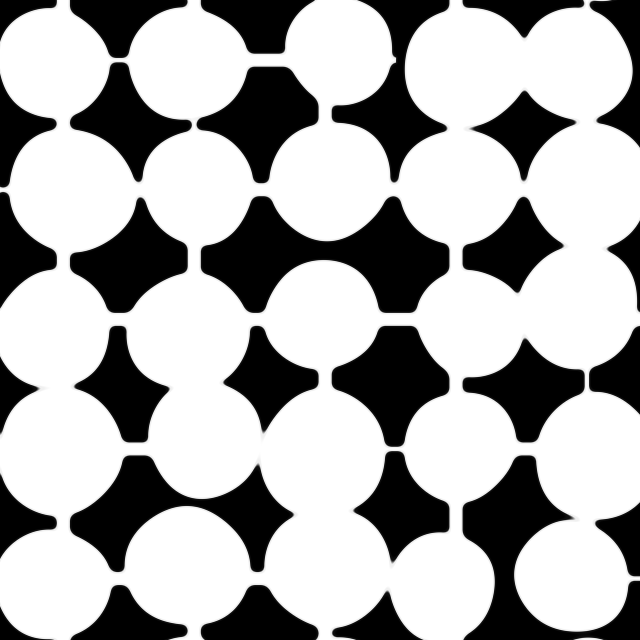
Reproduce this pattern procedurally as a three.js fragment shader.

```glsl
// White wobbly discs on black, five across and five down, joined by thin bars.
// Each disc is hashed in position, size and outline; bars lie on the regular
// grid, some thin or broken, and a smooth union flares them into the discs.

varying vec2 vUv;

const float TAU = 6.2831853;

// Grid, in canvas units
const vec2 PITCH = vec2(0.2045, 0.2025);
const vec2 MIDDLE = vec2(0.508, 0.501);
const float COUNT = 5.0;

// Discs and bars, in units of one cell
const float RADIUS = 0.452;
const float RADIUS_SPREAD = 0.040;
const float JITTER = 0.115;
const float WOBBLE = 0.028;
const float BAR_HALF = 0.050;
const float THIN_BAR_HALF = 0.017;
const float STUB_LENGTH = 0.54;
const float FLARE = 0.055;
const float FULL_SHARE = 0.72;   // bars of full width
const float THIN_SHARE = 0.10;   // bars drawn thin
const float STUB_SHARE = 0.08;   // bars cut short; the rest are missing
const float SEED = 7.0;

// Edge, in canvas units
const float EDGE_SOFTNESS = 0.0010;
const float RIM = 0.0024;

const vec3 BLACK = vec3(0.0);
const vec3 WHITE = vec3(1.0);
const vec3 RIM_DARK = vec3(0.05);
const vec3 RIM_LIGHT = vec3(0.94);

float hash(vec2 cell, float salt) {
  vec3 p = fract(vec3(cell.xyx + salt * 1.37 + SEED) * vec3(0.1031, 0.1030, 0.0973));
  p += dot(p, p.yzx + 33.33);
  return fract((p.x + p.y) * p.z);
}

float smoothUnion(float a, float b, float k) {
  float h = max(k - abs(a - b), 0.0) / k;
  return min(a, b) - 0.25 * h * h * k;
}

// Disc with a slightly lumpy outline, around the cell's jittered centre
float disc(vec2 p, vec2 cell) {
  vec2 shift = vec2(hash(cell, 1.0), hash(cell, 2.0)) * 2.0 - 1.0;
  vec2 q = p - JITTER * shift;
  float angle = atan(q.y, q.x);
  float lumps = sin(2.0 * angle + TAU * hash(cell, 3.0))
              + 0.6 * sin(3.0 * angle + TAU * hash(cell, 4.0))
              + 0.3 * sin(5.0 * angle + TAU * hash(cell, 5.0));
  float radius = RADIUS + RADIUS_SPREAD * (2.0 * hash(cell, 6.0) - 1.0);
  return length(q) - radius * (1.0 + WOBBLE * lumps);
}

// Bar from the cell's grid node along +x; kind picks full, thin, stub or none
float bar(vec2 p, float kind) {
  float thinEnd = FULL_SHARE + THIN_SHARE;
  float stubEnd = thinEnd + STUB_SHARE;
  if (kind > stubEnd) return 1.0;
  float halfWidth = kind < FULL_SHARE ? BAR_HALF : THIN_BAR_HALF;
  float halfLength = 0.5 * (kind < thinEnd ? 1.0 : STUB_LENGTH);
  vec2 q = abs(p - vec2(halfLength, 0.0)) - vec2(halfLength, halfWidth);
  return length(max(q, 0.0)) + min(max(q.x, q.y), 0.0);
}

// Signed distance to the joined shape, in cells
float chainField(vec2 p) {
  vec2 home = floor(p);
  float d = 1.0;
  for (int j = -1; j <= 1; j++) {
    for (int i = -1; i <= 1; i++) {
      vec2 cell = home + vec2(float(i), float(j));
      vec2 q = p - cell - 0.5;
      d = smoothUnion(d, disc(q, cell), FLARE);
      d = smoothUnion(d, bar(q, hash(cell, 8.0)), FLARE);
      d = smoothUnion(d, bar(q.yx, hash(cell, 9.0)), FLARE);
    }
  }
  return d;
}

void main() {
  vec2 p = (vUv - MIDDLE) / PITCH + 0.5 * COUNT;
  float d = chainField(p) * PITCH.y;

  // Faint rim on both sides of the outline
  float rim = 1.0 - smoothstep(RIM - EDGE_SOFTNESS, RIM + EDGE_SOFTNESS, abs(d));
  vec3 inside = mix(WHITE, RIM_LIGHT, rim);
  vec3 outside = mix(BLACK, RIM_DARK, rim);
  float cover = 1.0 - smoothstep(-EDGE_SOFTNESS, EDGE_SOFTNESS, d);
  gl_FragColor = vec4(mix(outside, inside, cover), 1.0);
}
```
